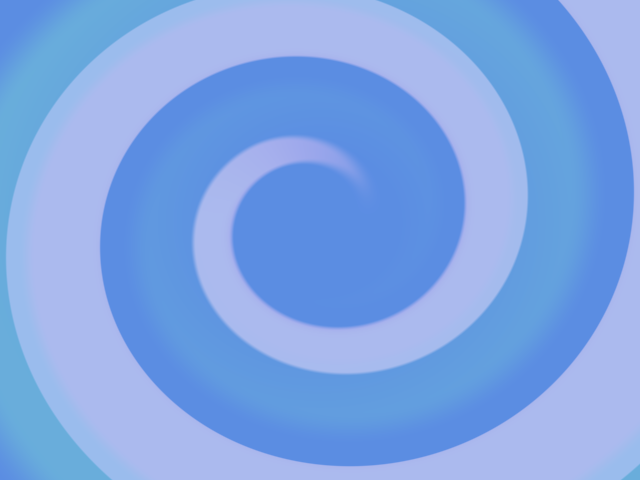
This background is drawn by a WebGL 1 fragment shader. Its source:

```glsl
precision highp float;

uniform vec2 u_resolution;

#define CENTER vec2(0.5, 0.5365)
#define FLATTEN 1.085
#define GROWTH 0.4
#define START 0.393
#define PITCH 0.2245
#define BLUE vec3(0.357, 0.552, 0.888)
#define TEAL vec3(0.410, 0.680, 0.860)
#define LILAC vec3(0.672, 0.730, 0.932)
#define PALE vec3(0.602, 0.738, 0.930)
#define VIOLET vec3(0.600, 0.590, 0.920)

const float TAU = 6.2831853;

// Soft step of half width s around zero
float softEdge(float d, float s) {
  return smoothstep(-s, s, d);
}

void main() {
  vec2 p = (gl_FragCoord.xy - CENTER * u_resolution) / u_resolution.y;
  p.y *= FLATTEN;
  float radius = max(length(p), 0.0001);

  // Spiral phase: zero on the inner edge of the light arm
  float bent = pow(radius, GROWTH);
  float turns = (bent - START) / PITCH - atan(p.y, p.x) / TAU;
  float phase = fract(turns + 0.25) - 0.25;
  float toDistance = PITCH * radius / (GROWTH * bent);

  // The arm starts as a faint tip and widens outward
  float armStart = bent - phase * PITCH;
  float taper = smoothstep(0.395, 0.475, armStart);
  float width = 0.35 + 0.572 * (bent - 0.584) - 0.2 * (1.0 - taper);
  float inner = phase * toDistance;
  float outer = (phase - width) * toDistance;
  float nearness = 1.0 - smoothstep(0.2, 0.5, radius);
  float blur = 1.0 / u_resolution.y + 0.004 * nearness + 0.02 * (1.0 - taper);
  float arm = softEdge(inner, blur) * (1.0 - softEdge(outer, blur)) * taper;

  // Blue gap, turning teal beside the outer edge of the arm
  float gap = fract(phase);
  float tealAmount = smoothstep(0.1, 0.35, gap) * (1.0 - smoothstep(0.66, 0.88, gap));
  vec3 color = mix(BLUE, TEAL, tealAmount * clamp((radius - 0.16) / 0.54, 0.0, 1.0));

  // Lilac arm with a paler outer strip
  float strip = smoothstep(width - 0.13, width - 0.05, phase);
  vec3 armColor = mix(LILAC, PALE, strip * smoothstep(0.2, 0.65, radius));
  color = mix(color, armColor, arm);

  // Violet rim and tip
  float rim = exp(-abs(inner) / 0.007) * (0.15 + 0.35 * nearness);
  float tip = arm * (1.0 - smoothstep(0.43, 0.51, armStart));
  color = mix(color, VIOLET, max(rim * taper * arm, 0.6 * tip));

  gl_FragColor = vec4(color, 1.0);
}
```
